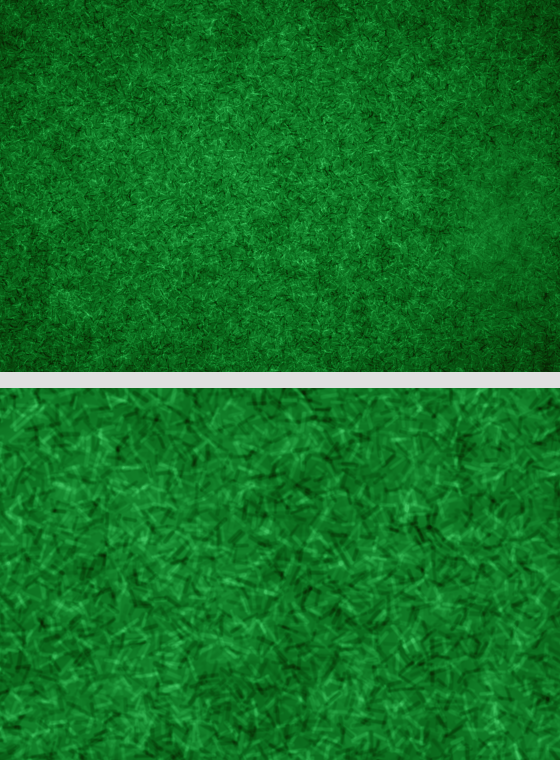
Top, the full canvas; bottom, a detail of the centre.
A WebGL 2 fragment shader for this texture:

```glsl
#version 300 es
precision highp float;
// Green felt of short tangled fibres with a soft vignette and one worn patch.

uniform vec2 u_resolution;
out vec4 fragColor;

// Integer hash: three values in 0..1 per cell and layer.
vec3 hash3(ivec3 cell) {
    uvec3 v = uvec3(cell) * 1664525u + 1013904223u;
    v.x += v.y * v.z;
    v.y += v.z * v.x;
    v.z += v.x * v.y;
    v ^= v >> 16u;
    v.x += v.y * v.z;
    v.y += v.z * v.x;
    v.z += v.x * v.y;
    return vec3(v >> 8u) / 16777216.0;
}

float valueNoise(vec2 p, int seed) {
    ivec2 i = ivec2(floor(p));
    vec2 f = fract(p);
    f = f * f * (3.0 - 2.0 * f);
    float a = hash3(ivec3(i, seed)).x;
    float b = hash3(ivec3(i + ivec2(1, 0), seed)).x;
    float c = hash3(ivec3(i + ivec2(0, 1), seed)).x;
    float d = hash3(ivec3(i + ivec2(1, 1), seed)).x;
    return mix(mix(a, b, f.x), mix(c, d, f.x), f.y);
}

// Signed sum of light and dark fibres, one per cell of a layer.
float fibreLayer(vec2 p, float pixel, int layer) {
    ivec2 home = ivec2(floor(p));
    float softness = max(0.11, 0.55 * pixel);
    float sum = 0.0;
    for (int y = -1; y <= 1; y++) {
        for (int x = -1; x <= 1; x++) {
            ivec2 cell = home + ivec2(x, y);
            vec3 place = hash3(ivec3(cell, layer));
            vec3 look = hash3(ivec3(cell, layer + 50));
            float angle = 3.14159 * place.z;
            vec2 dir = normalize(vec2(cos(angle), 0.85 * sin(angle)));
            vec2 toPoint = p - vec2(cell) - place.xy;
            float halfLength = mix(0.4, 0.75, look.y);
            float along = clamp(dot(toPoint, dir), -halfLength, halfLength);
            float dist = length(toPoint - dir * along);
            float width = mix(0.11, 0.19, look.z);
            float cover = 1.0 - smoothstep(width - softness, width + softness, dist);
            sum += cover * (2.0 * look.x - 1.0);
        }
    }
    return sum;
}

void main() {
    vec2 uv = gl_FragCoord.xy / u_resolution;
    vec2 p = gl_FragCoord.xy / u_resolution.y;

    // Overlapping fibre layers, each turned and shifted.
    float fibres = 0.0;
    for (int i = 0; i < 4; i++) {
        float turn = 0.35 * float(i) - 0.5;
        mat2 rotation = mat2(cos(turn), sin(turn), -sin(turn), cos(turn));
        float density = 82.0 + 5.0 * float(i);
        vec2 q = rotation * p * density + 17.3 * float(i);
        fibres += fibreLayer(q, density / u_resolution.y, i);
    }

    // Clumps in the pile.
    float clumps = 0.10 * (valueNoise(p * 34.0, 101) - 0.5)
                 + 0.05 * (valueNoise(p * 11.0, 102) - 0.5);

    // Vignette and the smoother, paler patch at the lower right.
    vec2 offCentre = uv - vec2(0.45, 0.5);
    float light = 0.475 - dot(offCentre * offCentre, vec2(0.42, 0.36));
    vec2 fromPatch = (uv - vec2(0.89, 0.38)) / vec2(0.085, 0.24);
    float patchAmount = exp(-dot(fromPatch, fromPatch));
    float contrast = 0.102 * (1.0 - 0.45 * patchAmount) * (0.45 + 1.3 * light);

    float green = light + 0.05 * patchAmount + clumps + contrast * fibres;
    green = clamp(green, 0.15, 0.75);

    // Brighter fibres lean towards a paler, slightly cooler green.
    float lift = max(green - 0.3, 0.0);
    fragColor = vec4(0.028 + 1.05 * lift * lift, green, 0.65 * green * green, 1.0);
}
```
